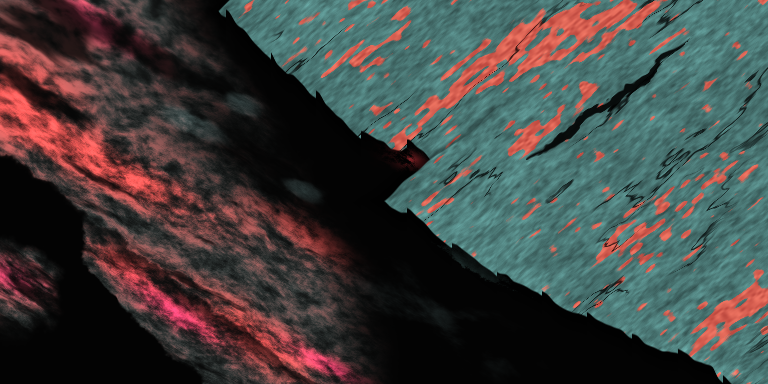
A WebGL 1 fragment shader for this texture:

```glsl
precision highp float;
// Layered rock: two crisp teal slate plates overhang a dark, softly focused
// red slope. Plates are cut by jagged edge curves; grain, flecks and cracks
// are value noise stretched along each layer's own direction.
uniform vec2 u_resolution;

float hash(vec2 p) {
  return fract(sin(dot(p, vec2(127.1, 311.7))) * 43758.5);
}

float noise(vec2 p) {
  vec2 i = floor(p), f = fract(p);
  f = f * f * (3. - 2. * f);
  return mix(mix(hash(i), hash(i + vec2(1, 0)), f.x),
             mix(hash(i + vec2(0, 1)), hash(i + 1.), f.x), f.y);
}

// Lower detail fades the finer octaves for soft focus
float fbm(vec2 p, float detail) {
  float sum = 0., amp = 1., total = 0.;
  for (int i = 0; i < 5; i++) {
    sum += amp * noise(p);
    total += amp;
    p = p * 2.03 + 7.3;
    amp *= detail;
  }
  return sum / total;
}

// Coordinates along and across a direction
vec2 turn(vec2 p, float a) {
  return vec2(cos(a) * p.x + sin(a) * p.y, cos(a) * p.y - sin(a) * p.x);
}

float spot(vec2 p, float x, float y, float angle, float len, float wide) {
  vec2 q = turn(p - vec2(x, y), angle) / vec2(len, wide);
  return exp(-dot(q, q));
}

float jag(float x) {
  return .035 * noise(vec2(x * 13., 2)) + .018 * noise(vec2(x * 47., 5)) + .02 * fract(x * 8.5) - .036;
}

vec3 slope(vec2 p) {
  float focus = mix(.6, .36, smoothstep(.55, .95, p.y - .25 * p.x + .1));
  vec2 g = turn(p, -.53);
  g.y += .05 * fbm(p * 5., .5) - .025;
  float lumps = fbm(g * vec2(9, 20), focus);
  float grit = fbm(g * vec2(28, 55) + 9., focus + .1);
  float layers = fbm(g * vec2(3, 17) + 4., focus);

  // Bands of pink and red mineral
  float pink = spot(p, .27, .93, -.55, .19, .05) + spot(p, .03, .28, -.4, .12, .05)
             + spot(p, .46, .18, -.6, .15, .04) + spot(p, .87, .04, -.5, .13, .03);
  float red = spot(p, .04, .76, -.6, .2, .11) + spot(p, .33, .54, -.45, .3, .065)
            + spot(p, .84, .38, -.55, .18, .05) + spot(p, .33, .31, -.5, .13, .04)
            + spot(p, .64, .13, -.6, .2, .06) + .9 * pink;
  float tint = smoothstep(.35, .68, lumps * .55 + grit * .45 + .24 * red - .08);
  vec3 mineral = mix(vec3(.82, .28, .27), vec3(.88, .23, .4), min(pink, 1.));
  vec3 col = mix(vec3(.2, .23, .225), mineral, tint * (.3 + .6 * min(red, 1.)));
  col *= .3 + 1.25 * smoothstep(.25, .75, grit * .6 + lumps * .4);
  col *= .2 + .8 * smoothstep(.3, .48, layers);

  // Upper mass, lower plate and loose rock at the left
  float rough = .09 * fbm(p * 13., .55) - .045;
  float upper = p.y - .6 + .75 * p.x + rough;
  float lower = min(p.y - .51 + .95 * p.x, p.x - .21) + rough;
  float loose = .13 - length(p - vec2(.01, .24)) + rough;
  float body = max(smoothstep(-.01, .025, upper), smoothstep(-.004, .01, lower));
  body = max(body, smoothstep(-.02, .04, loose));
  col *= body * (1. - .65 * smoothstep(-.06, 0., upper) * smoothstep(.012, 0., upper));

  // Shade under the overhang, with dull slabs catching light
  float lit = smoothstep(.95, .77, .8 * p.x + .5 * p.y + rough) * smoothstep(1.05, .8, p.x);
  lit *= 1. - .9 * spot(p, .65, .61, -.6, .26, .1);
  float slabs = spot(p, .5, .68, -.45, .11, .035) + spot(p, .63, .73, -.5, .06, .03)
              + spot(p, .79, .505, -.4, .06, .025) + .5 * spot(p, 1.1, .18, -.5, .3, .1);
  col = col * lit + .013;
  col += vec3(.15, .2, .2) * smoothstep(.3, .7, slabs + lumps - .5) * (.4 + grit) * min(slabs, 1.);
  float ledge = spot(p, 1.24, .315, -.55, .11, .025);
  col += vec3(.2, .31, .3) * smoothstep(.35, .6, ledge + grit - .5) * grit;
  return col + vec3(.65, .16, .18) * spot(p, 1.07, .585, -.4, .06, .025) * smoothstep(.35, .65, grit);
}

vec3 slate(vec2 p) {
  vec2 g = turn(p, .69);
  g.y += .025 * fbm(p * 5., .5);
  float grain = fbm(g * vec2(16, 75), .6);
  float fine = noise(g * vec2(65, 170));
  vec3 col = vec3(.29, .465, .455) * (.52 + .65 * grain + .3 * fine);
  col *= .84 + .32 * fbm(g * vec2(3, 9), .5);

  // Red flecks clustered in bands along the grain
  float band = spot(p, 1.18, .76, .68, .24, .05) + 1.3 * spot(p, 1.4, .88, .55, .16, .055)
             + 1.2 * spot(p, 1.66, .97, .65, .15, .06) + .6 * spot(p, .95, .88, .6, .2, .06)
             + .8 * spot(p, 1.4, .66, .7, .16, .045) + spot(p, 1.7, .41, .78, .24, .06)
             + spot(p, 1.9, .2, .7, .2, .06) + .7 * spot(p, 1.11, .46, .5, .1, .04);
  float fleck = .75 * noise(g * vec2(24, 80) + 3.) + .25 * grain;
  float need = .77 - .36 * min(band, 1.2);
  vec3 red = mix(vec3(.78, .27, .23), vec3(1, .46, .38), fine);
  col = mix(col, red, .92 * smoothstep(need, need + .08, fleck));

  // Scattered cracks and one long split
  float crack = abs(fbm(g * vec2(2.5, 15) + 2., .5) - .5);
  col *= 1. - .75 * smoothstep(.018, 0., crack) * smoothstep(.45, .65, noise(g * vec2(5, 11)));
  vec2 c = turn(p - vec2(1.38, .583), .64);
  float width = .012 * smoothstep(-.03, .1, c.x) * smoothstep(.56, .35, c.x) * (.3 + fine);
  float gap = abs(c.y + .03 * noise(vec2(c.x * 16., 1)) - .015);
  return col * (1. - .9 * smoothstep(width + .004, width - .002, gap) * step(.001, width));
}

void main() {
  vec2 p = gl_FragCoord.xy / u_resolution.y;
  float aa = 1.2 / u_resolution.y, j = jag(p.x);
  // Signed distances to the plate edges
  float back = p.y - 1.359 + .685 * p.x + j + .05 * max(0., sin(5.61 * (p.x - .568)));
  back = min(back, p.x - p.y + .402);
  float low = p.y - .968 + .484 * p.x + .6 * j + .055 * sin(3.1416 * (p.x - 1.));
  float top = .76 * p.x - .276 - p.y + .025 * noise(p * 17.) - .0125;
  float front = min(low, top), cover = smoothstep(-aa, aa, front);

  vec3 col = slope(p) * (1. - .7 * smoothstep(-.08, 0., max(back, front)));
  vec3 stone = slate(p);
  float shadow = 1. - .4 * smoothstep(-.025, 0., top) * smoothstep(1.5, 1.1, p.x);
  col = mix(col, stone * shadow, smoothstep(-aa, aa, back));
  col = mix(col, stone * (1. + .12 * smoothstep(.04, 0., low)), cover);
  gl_FragColor = vec4(col, 1);
}
```
